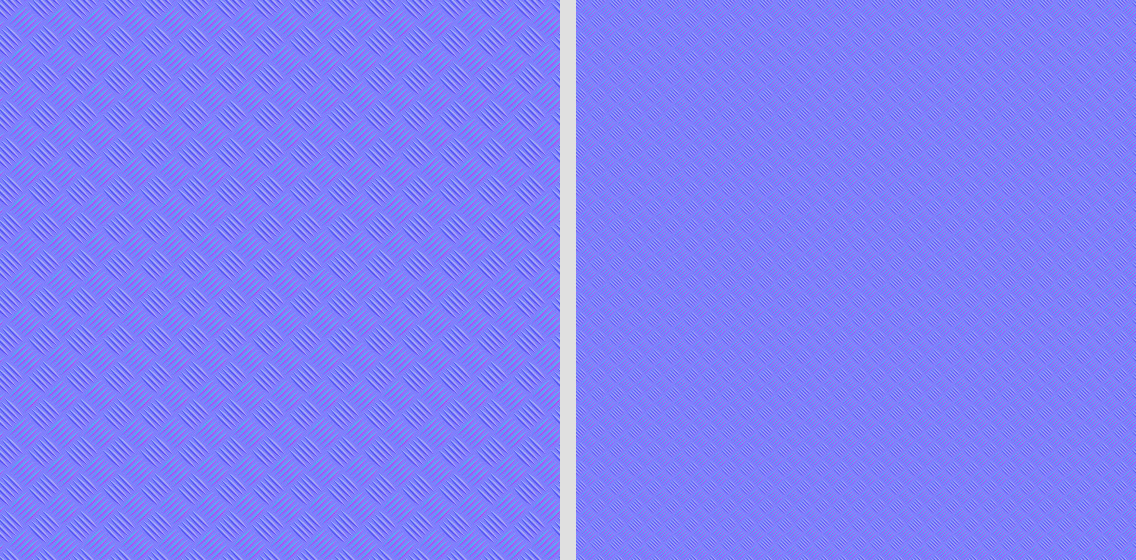
Left, the tile; right, the same tile 2 across and 2 down.
A WebGL 1 fragment shader for this texture map:

```glsl
precision highp float;
// Tangent-space normal map of five-bar tread plate: groups of raised bars in alternating diagonals.
uniform vec2 u_resolution;

// Height of five parallel lens-shaped bars; along runs lengthwise, across steps between bars.
float barGroup(float along, float across) {
  float bar = clamp(floor(across / 0.134 + 0.5), -2.0, 2.0);
  float taper = 1.0 - along * along / (0.365 * 0.365);
  float halfWidth = 0.053 * max(taper, 0.001);
  float t = clamp((across - bar * 0.134) / halfWidth, -1.0, 1.0);
  return 0.40 * halfWidth * (0.5 + 0.5 * cos(3.14159 * t));
}

// Rotates a cell position by 45 degrees about the centre of its repeat.
vec2 diagonalCell(vec2 p) {
  vec2 q = fract(p) - 0.5;
  return vec2(q.x - q.y, q.x + q.y) * 0.70711;
}

// Falling bars at cell centres, rising bars half a cell away.
float plateHeight(vec2 p) {
  vec2 falling = diagonalCell(p);
  vec2 rising = diagonalCell(p + 0.5);
  return barGroup(falling.x, falling.y) + barGroup(rising.y, rising.x);
}

void main() {
  // Fifteen repeats each way, shifted to place the groups
  vec2 p = gl_FragCoord.xy / u_resolution * 15.0 + vec2(0.315, 0.605);

  // Central differences spanning one pixel also smooth the edges
  vec2 halfPixel = 7.5 / u_resolution;
  vec2 dx = vec2(halfPixel.x, 0.0);
  vec2 dy = vec2(0.0, halfPixel.y);
  vec2 slope = vec2(plateHeight(p + dx) - plateHeight(p - dx),
                    plateHeight(p + dy) - plateHeight(p - dy)) / (2.0 * halfPixel);

  vec3 normal = normalize(vec3(-slope, 1.0));
  gl_FragColor = vec4(normal * 0.5 + 0.5, 1.0);
}
```
